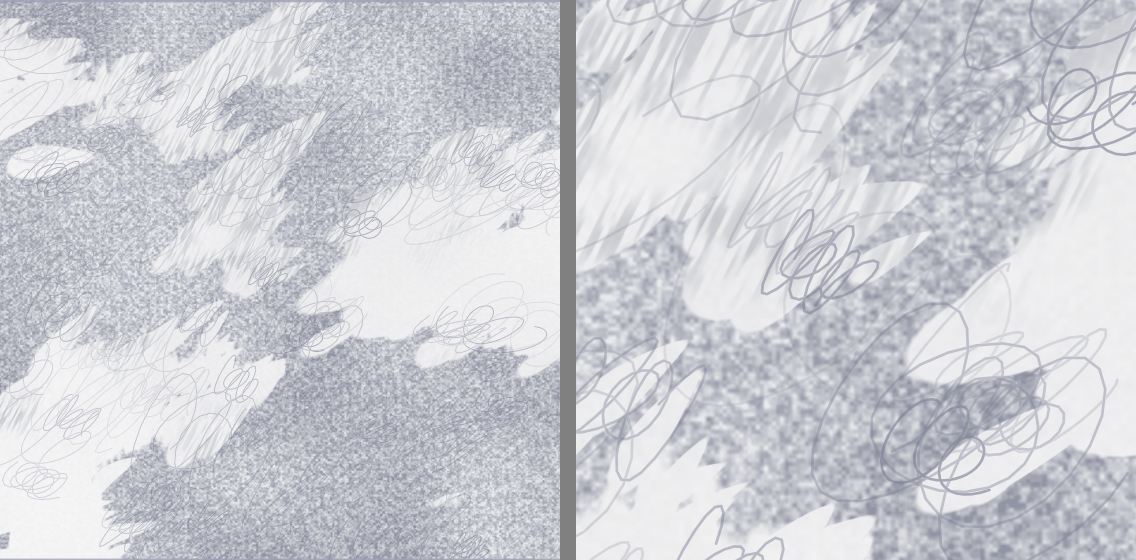
Left: the whole. Right: its middle third, enlarged.
This background is drawn by a Shadertoy shader. Its source:

```glsl
// Stippled blue-grey ground broken by pale leaf-shaped strokes and looping pen scribbles.

float hash(vec2 p) {
    return fract(sin(dot(p, vec2(127.1, 311.7))) * 43758.5453);
}

float noise(vec2 p) {
    vec2 i = floor(p), f = fract(p);
    f = f * f * (3.0 - 2.0 * f);
    return mix(mix(hash(i), hash(i + vec2(1, 0)), f.x),
               mix(hash(i + vec2(0, 1)), hash(i + vec2(1, 1)), f.x), f.y);
}

mat2 rotation(float a) {
    float c = cos(a), s = sin(a);
    return mat2(c, s, -s, c);
}

float segment(vec2 p, vec2 a, vec2 b) {
    vec2 d = b - a;
    return length(p - a - d * clamp(dot(p - a, d) / max(dot(d, d), 1e-8), 0.0, 1.0));
}

// Positive where the ground shows, negative where the paper stays open
float groundField(vec2 p) {
    vec2 q = rotation(-0.45) * p * vec2(3.6, 4.6) + vec2(3.7, 8.2);
    float f = 0.55 * noise(q) + 0.28 * noise(q * 2.1 + 5.3) + 0.17 * noise(q * 4.3 + 1.9);
    return f - 0.48 + 0.09 * smoothstep(0.28, 0.5, abs(p.y - 0.5));
}

float strokeAngle(vec2 p) {
    return 0.1 + 0.75 * noise(p * 2.6 + 14.0);
}

// Tapered, slightly bent strokes reaching from the paper into the ground
float leafCover(vec2 p, float cells, float px) {
    float cover = 0.0;
    vec2 cell = floor(p * cells);
    for (int y = -2; y <= 2; y++)
    for (int x = -2; x <= 2; x++) {
        vec2 id = cell + vec2(x, y);
        vec2 centre = (id + vec2(hash(id + cells), hash(id + cells + 31.7))) / cells;
        float halfLength = mix(0.6, 1.25, hash(id + 7.3)) / cells;
        float halfWidth = halfLength * mix(0.17, 0.36, hash(id + 19.1));
        float angle = strokeAngle(centre) + 0.5 * (hash(id + 3.9) - 0.5);
        vec2 q = rotation(-angle) * (p - centre);
        float u = q.x / halfLength;
        q.y += 0.18 * halfWidth * u * u;
        float v = q.y / (halfWidth * max(0.25, 1.0 - 0.5 * u));
        float d = (length(vec2(u, v)) - 1.0) * halfWidth;
        if (d < px && groundField(centre) < 0.025)
            cover = max(cover, smoothstep(px, -px, d));
    }
    return cover;
}

// Coils of pen line, drifting across their own long axis
float scribbles(vec2 p, float px) {
    float ink = 0.0;
    for (int i = 0; i < 110; i++) {
        vec2 id = vec2(float(i), 4.7);
        vec2 centre = vec2(hash(id), hash(id + 11.3));
        float size = mix(0.03, 0.12, pow(hash(id + 23.9), 1.7));
        vec2 offset = p - centre;
        if (length(offset) > size * 1.9) continue;

        float seed = 6.283 * hash(id + 37.1);
        float turns = mix(2.5, 6.0, hash(id + 41.9));
        float flatness = mix(0.12, 0.5, hash(id + 53.3));
        float angle = strokeAngle(centre) + 0.1;
        float nearest = 1.0;
        vec2 last = vec2(0.0);
        for (int k = 0; k <= 84; k++) {
            float t = float(k) / 84.0;
            float phase = seed + 6.283 * turns * t;
            vec2 q = vec2(cos(phase) * (0.75 + 0.25 * sin(phase * 0.37 + seed)),
                          flatness * sin(phase));
            q = rotation(angle + 0.25 * sin(phase * 0.29)) * q;
            q += vec2(1.3, -0.7) * (t - 0.5);
            q *= size;
            if (k > 0) nearest = min(nearest, segment(offset, last, q));
            last = q;
        }
        float strength = mix(0.2, 0.75, hash(id + 67.7)) * mix(1.0, 0.6, size / 0.12);
        float line = clamp((0.0008 - nearest) / px + 0.5, 0.0, 1.0);
        ink = max(ink, line * strength);
    }
    return ink;
}

void mainImage(out vec4 fragColor, in vec2 fragCoord) {
    vec2 p = fragCoord / iResolution.y;
    float px = 1.0 / iResolution.y;

    // Paper with broad shading and faint tooth
    float light = 0.7 * noise(p * 3.0 + 2.0) + 0.3 * noise(p * 9.0);
    vec3 color = mix(vec3(0.918, 0.919, 0.924), vec3(0.972, 0.972, 0.976), light);
    color += 0.018 * (noise(p * 240.0) - 0.5);

    // Pale hatching that fades out beside the ground
    float field = groundField(p);
    vec2 h = rotation(-1.1) * p;
    float hatch = noise(h * vec2(45.0, 330.0));
    float wash = smoothstep(-0.12, 0.06, field) * smoothstep(0.4, 0.7, noise(p * 5.0 + 30.0));
    color -= vec3(0.14, 0.135, 0.12) * wash * smoothstep(0.3, 0.8, hatch);

    // Stippled ground, frayed where no stroke cuts it
    float fray = 0.07 * (noise(p * vec2(150.0, 35.0)) - 0.5);
    float ground = smoothstep(-0.035, 0.01, field + fray);
    float cover = max(leafCover(p, 8.0, px), max(leafCover(p, 14.0, px), leafCover(p, 25.0, px)));
    float grain = 0.6 * noise(p * 235.0) + 0.4 * noise(p * 410.0 + 9.0);
    float tone = 0.52 + 1.15 * (grain - 0.5) + 0.4 * (noise(p * 7.0 + 50.0) - 0.5);
    vec3 stipple = mix(vec3(0.57, 0.58, 0.64), vec3(0.91, 0.915, 0.925), clamp(tone, 0.0, 1.0));
    color = mix(color, stipple, ground * (1.0 - 0.96 * cover));

    // Pen lines over everything
    color = mix(color, vec3(0.5, 0.51, 0.59), scribbles(p, px));

    // Thin ruled edges at top and bottom
    float edge = min(1.0 - p.y, p.y + 0.0015);
    color = mix(color, vec3(0.62, 0.63, 0.71), 0.8 * smoothstep(0.004 + px, 0.004 - px, edge));
    fragColor = vec4(color, 1.0);
}
```
